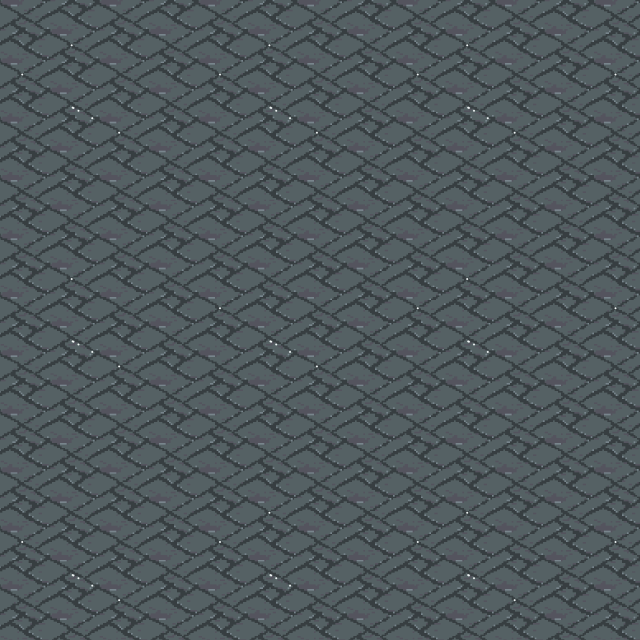
This texture is drawn by a Shadertoy shader. Its source:

```glsl
// Slanted slate paving: diamond cells of four slabs turning around a small square stone.
const vec2 CELL = vec2(0.1545, 0.0913);     // width and height of one diamond
const vec2 ORIGIN = vec2(0.421, 0.564);     // left corner of one diamond
const vec2 TEXELS = vec2(60.0, 36.0);       // grain steps per diamond
const vec2 KEY_LO = vec2(0.25, 0.49);       // corners of the small square stone
const vec2 KEY_HI = vec2(0.54, 0.77);
const vec2 INNER_JOINT = vec2(0.030, 0.035); // half widths inside a diamond
const vec2 OUTER_JOINT = vec2(0.022, 0.027); // half widths between diamonds
const float WOBBLE = 0.036;
const vec2 STAIN_CENTER = vec2(0.385, -0.275);
const vec2 STAIN_RADIUS = vec2(0.105, 0.070);
const vec2 GLINT_PERIOD = vec2(2.0, 4.0);   // in diamonds
const float GLINT_RADIUS = 0.0016;
const vec3 SLATE = vec3(0.333, 0.382, 0.393);
const vec3 JOINT = vec3(0.215, 0.245, 0.255);
const vec3 STAIN = vec3(0.33, 0.33, 0.37);
const vec3 CHIP = vec3(0.47, 0.52, 0.55);
const vec3 GLINT = vec3(0.95, 0.97, 0.97);
const int SAMPLES = 3;

float hash(vec2 p) {
    vec3 h = fract(vec3(p.xyx) * 0.1031);
    h += dot(h, h.yzx + 33.33);
    return fract((h.x + h.y) * h.z);
}

float noise(vec2 p) {
    vec2 i = floor(p), f = fract(p);
    f = f * f * (3.0 - 2.0 * f);
    return mix(mix(hash(i), hash(i + vec2(1, 0)), f.x),
               mix(hash(i + vec2(0, 1)), hash(i + vec2(1, 1)), f.x), f.y);
}

// Bounds of the stone that holds q, in the unit cell
void findStone(vec2 q, out vec2 lo, out vec2 hi) {
    lo = KEY_LO;
    hi = KEY_HI;
    if (q.x < KEY_LO.x && q.y < KEY_HI.y) { lo = vec2(0); hi = vec2(KEY_LO.x, KEY_HI.y); }
    else if (q.x >= KEY_LO.x && q.y < KEY_LO.y) { lo = vec2(KEY_LO.x, 0); hi = vec2(1, KEY_LO.y); }
    else if (q.x >= KEY_HI.x) { lo = vec2(KEY_HI.x, KEY_LO.y); hi = vec2(1); }
    else if (q.y >= KEY_HI.y) { lo = vec2(0, KEY_HI.y); hi = vec2(KEY_HI.x, 1); }
}

vec3 paving(vec2 d) {
    // Stepped grain, then skewed axes: x runs down-right, y runs up-right
    d = (floor(d * TEXELS) + 0.5) / TEXELS;
    vec2 q = fract(vec2(d.x - d.y, d.x + d.y));
    vec2 local = 0.5 * vec2(q.x + q.y, q.y - q.x);
    vec2 lo, hi;
    findStone(q, lo, hi);

    // Ragged distance to each side of the stone
    float ragged = WOBBLE * (noise(q * 21.0 + 3.0) - 0.5);
    vec2 fromLo = q - lo - mix(INNER_JOINT, OUTER_JOINT, lessThan(lo, vec2(0.01))) + ragged;
    vec2 fromHi = hi - q - mix(INNER_JOINT, OUTER_JOINT, greaterThan(hi, vec2(0.99))) + ragged;
    vec2 inside = min(fromLo, fromHi);
    if (min(inside.x, inside.y) < 0.0) return JOINT;

    // Slanted streaks across the slabs
    vec3 color = SLATE;
    float streak = noise(vec2(local.x * 13.0, (local.y + 0.25 * local.x) * 44.0) + 21.0);
    color = mix(color, STAIN, step(0.82, streak));

    // Violet hollow with a pale lower rim on one slab
    vec2 s = (local - STAIN_CENTER) / STAIN_RADIUS;
    float r = length(s) + 0.35 * (noise(q * 24.0) - 0.5);
    bool stained = q.x > KEY_LO.x && q.y < KEY_LO.y;
    if (stained && r < 1.0) color = STAIN;
    if (stained && abs(r - 0.85) < 0.16 && s.y < -0.3 && abs(s.x - 0.1) < 0.5) color = CHIP;

    // Chipped edges that face down
    float wear = noise(q * 15.0 + 7.0);
    if (fromHi.x < 0.026 && wear > 0.66) color = CHIP;
    if (fromLo.y < 0.024 && wear > 0.74) color = CHIP;
    return color;
}

// Bright specks along the joints, once per block of diamonds
float glints(vec2 d) {
    vec2 block = floor(d / GLINT_PERIOD + 0.5);
    vec2 p = d - block * GLINT_PERIOD;
    float nearest = 1.0;
    for (int i = 0; i < 7; i++) {
        float k = float(i);
        vec2 spot = i < 5 ? vec2(0.01, -1.066) + vec2(0.47, -0.43) * k * k * k / 64.0
                          : vec2(-0.5, -0.5) * (k - 5.0);
        if (hash(block + vec2(k, 40.0)) > 0.12)
            nearest = min(nearest, length((p - spot) * CELL));
    }
    return 1.0 - smoothstep(GLINT_RADIUS * 0.6, GLINT_RADIUS * 1.3, nearest);
}

void mainImage(out vec4 fragColor, in vec2 fragCoord) {
    vec3 sum = vec3(0);
    for (int i = 0; i < SAMPLES * SAMPLES; i++) {
        vec2 offset = (vec2(i % SAMPLES, i / SAMPLES) + 0.5) / float(SAMPLES) - 0.5;
        vec2 d = ((fragCoord + offset) / iResolution.y - ORIGIN) / CELL;
        sum += mix(paving(d), GLINT, glints(d));
    }
    fragColor = vec4(sum / float(SAMPLES * SAMPLES), 1.0);
}
```
